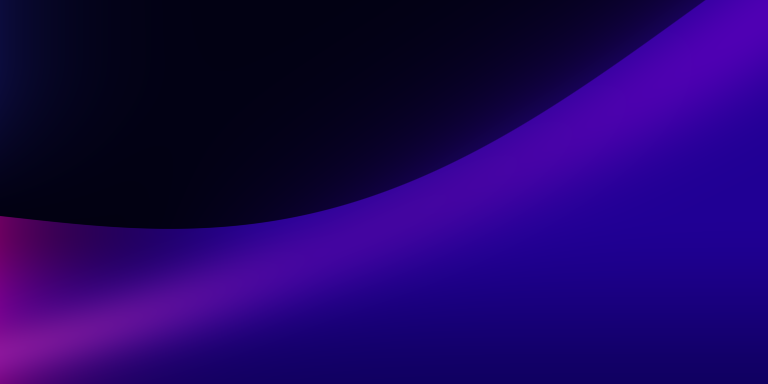
Reproduce this background procedurally as a WebGL 2 fragment shader.

```glsl
#version 300 es
precision highp float;
// A dark sky above a curved violet sheet with a soft light band and a magenta glow.

#define BAND_WIDTH 0.07
#define BAND_SPREAD 0.06
#define RIM_FADE 0.17
#define MAGENTA_FADE 0.19
#define CORNER_FADE 0.16

uniform vec2 u_resolution;
out vec4 outColor;

const vec3 NIGHT = vec3(0.006, 0.002, 0.068);
const vec3 CORNER_BLUE = vec3(0.04, 0.045, 0.17);
const vec3 RIM_INDIGO = vec3(0.085, 0.005, 0.27);
const vec3 DEEP_BLUE = vec3(0.055, 0.0, 0.36);
const vec3 ROYAL_BLUE = vec3(0.125, 0.0, 0.58);
const vec3 ORCHID = vec3(0.42, 0.09, 0.58);
const vec3 VIOLET = vec3(0.27, 0.02, 0.63);
const vec3 BRIGHT_VIOLET = vec3(0.32, 0.0, 0.71);
const vec3 MAGENTA = vec3(0.36, 0.0, 0.09);

// Height of the upper edge of the sheet.
float sheetEdge(float x) {
    float t = x - 0.443;
    float s = t - 0.95;
    return 0.404 + t * t * (0.322 - 0.078 * s * s);
}

// Height of the centre of the light band.
float bandCentre(float x) {
    return 0.08 + x * (0.22 + 0.11 * x);
}

// Night with a blue corner and a glow rising from the edge.
vec3 skyColor(vec2 p, float above) {
    float corner = exp(-p.x / CORNER_FADE) * smoothstep(0.4, 0.85, p.y);
    float rim = exp(-max(above, 0.0) / RIM_FADE) * smoothstep(0.3, 1.4, p.x);
    return NIGHT + CORNER_BLUE * corner + RIM_INDIGO * rim;
}

// Blue depth, crossed by the band and warmed from the left.
vec3 sheetColor(vec2 p) {
    vec3 color = mix(DEEP_BLUE, ROYAL_BLUE, smoothstep(-0.1, 0.45, p.y));
    float shade = smoothstep(0.15, 0.4, p.y) * (1.0 - smoothstep(0.1, 0.8, p.x));
    color *= 1.0 - 0.5 * shade;

    float offset = (p.y - bandCentre(p.x)) / (BAND_WIDTH + BAND_SPREAD * p.x);
    vec3 bandColor = mix(ORCHID, VIOLET, smoothstep(0.0, 0.9, p.x));
    bandColor = mix(bandColor, BRIGHT_VIOLET, smoothstep(1.0, 2.0, p.x));
    float band = exp(-offset * offset);
    color = mix(color, bandColor, 0.95 * band);

    float warmth = exp(-p.x / MAGENTA_FADE) * mix(1.0, 0.4, band);
    return color + MAGENTA * warmth;
}

void main() {
    vec2 p = gl_FragCoord.xy / u_resolution.y;
    p.x *= 2.0 * u_resolution.y / u_resolution.x;
    float above = p.y - sheetEdge(p.x);

    // Blend over about one pixel along the edge.
    float blur = max(fwidth(above), 0.0001);
    float sky = smoothstep(-0.6 * blur, 0.6 * blur, above);
    outColor = vec4(mix(sheetColor(p), skyColor(p, above), sky), 1.0);
}
```
